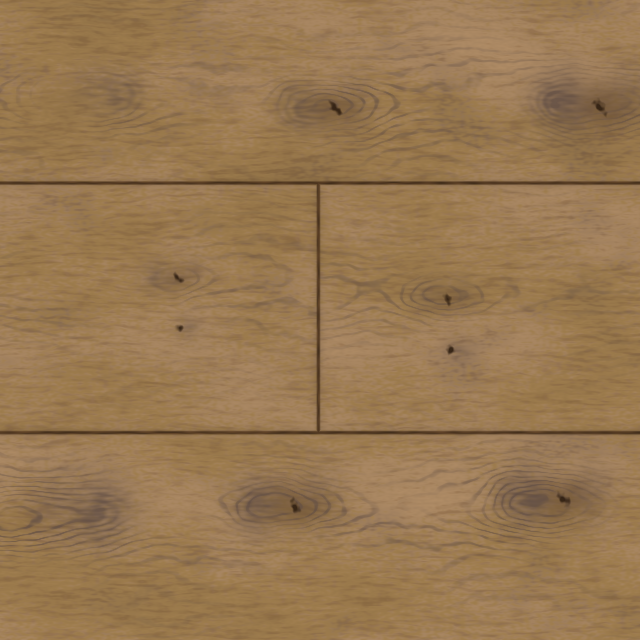
This texture is drawn by a Shadertoy shader. Its source:

```glsl
// Wide oak floor planks in staggered rows, with knots, arched grain and dark bevelled seams.
#define PLANK_HEIGHT 0.39
#define PLANK_LENGTH 2.0
#define FIRST_CORNER vec2(0.4975, 0.324)
#define SEAM_HALF_WIDTH 0.0024
#define KNOT_SPACING 0.42
#define RING_DENSITY 46.0
#define GOLDEN_OAK vec3(0.624, 0.492, 0.305)
#define PALE_OAK vec3(0.632, 0.504, 0.366)
#define BROWN_GRAIN vec3(0.475, 0.348, 0.222)
#define GREY_STAIN vec3(0.375, 0.302, 0.268)
#define KNOT_CORE vec3(0.190, 0.125, 0.070)
#define SEAM_COLOUR vec3(0.310, 0.210, 0.120)

vec2 hash2(vec2 p) {
    vec3 h = fract(vec3(p.xyx) * vec3(0.1031, 0.1030, 0.0973));
    h += dot(h, h.yzx + 33.33);
    return fract((h.xx + h.yz) * h.zy);
}

vec2 gradientAt(vec2 cell) {
    float angle = 6.28318 * hash2(cell).x;
    return vec2(cos(angle), sin(angle));
}

// Gradient noise, roughly -0.7 to 0.7.
float noise(vec2 p) {
    vec2 i = floor(p), f = p - i;
    vec2 u = f * f * f * (f * (f * 6.0 - 15.0) + 10.0);
    vec2 e = vec2(0.0, 1.0);
    float low = mix(dot(gradientAt(i), f), dot(gradientAt(i + e.yx), f - e.yx), u.x);
    float high = mix(dot(gradientAt(i + e.xy), f - e.xy), dot(gradientAt(i + 1.0), f - 1.0), u.x);
    return mix(low, high, u.y);
}

float fbm(vec2 p) {
    float sum = 0.0, amp = 0.6;
    for (int i = 0; i < 4; i++) {
        sum += amp * noise(p);
        p = p * 2.03 + 17.3;
        amp *= 0.55;
    }
    return sum;
}

float blob(vec2 d) { return exp(-dot(d, d)); }

void mainImage(out vec4 fragColor, in vec2 fragCoord) {
    vec2 uv = fragCoord / iResolution.y;
    float pixel = 1.0 / iResolution.y;

    // Plank layout: every other row is shifted by half a plank.
    float row = floor((uv.y - FIRST_CORNER.y) / PLANK_HEIGHT);
    float odd = mod(row, 2.0);
    float y = uv.y - FIRST_CORNER.y - row * PLANK_HEIGHT;
    float along = uv.x - FIRST_CORNER.x + 0.5 * odd * PLANK_LENGTH;
    float column = floor(along / PLANK_LENGTH);
    float x = along - column * PLANK_LENGTH;
    vec2 seed = hash2(vec2(column, row) + 41.0);
    vec2 p = vec2(uv.x, y);
    vec2 g = p + seed * 23.0;

    // Knots follow a heart line along each row.
    float heart = PLANK_HEIGHT * (0.5 - 0.2 * sin(1.6 * row - 0.4));
    float start = mod(0.28 + 0.24 * row, KNOT_SPACING) - KNOT_SPACING;
    float rough = noise(g * 130.0);
    vec2 wobble = vec2(noise(g * 17.0), noise(g * 19.0 + 5.0));
    float bump = 0.0, stain = 0.0, halo = 0.0, core = 0.0;
    for (int k = 0; k < 5; k++) {
        vec2 h = hash2(vec2(float(k), row) + 7.0);
        // Every third knot of an odd row is overgrown: stained, with no core.
        float closed = odd * (1.0 - step(0.5, mod(float(k) + 2.0, 3.0)));
        float size = mix(0.7, 1.05, h.x) * mix(0.55, 1.0, odd);
        vec2 centre = vec2(start + float(k) * KNOT_SPACING, heart + 0.04 * (h.y - 0.5));
        vec2 d = p - centre + 0.014 * size * wobble;
        vec2 side = d + size * vec2(mix(0.075, -0.13, closed), -0.005);
        bump += size * (blob(d / (size * vec2(0.11, 0.06))) + 0.4 * blob(side / 0.05));
        stain += size * blob(side / (size * vec2(0.048, 0.052)));
        stain += 0.4 * size * blob((d - size * vec2(0.05, 0.02)) / (size * vec2(0.04, 0.06)));
        halo += size * (1.0 - 0.8 * closed) * blob(d / (size * vec2(0.065, 0.042)));
        float crack = length(vec2(d.x + 0.5 * d.y, 0.7 * d.y)) / (0.004 + 0.005 * size);
        core += (1.0 - closed) * smoothstep(1.2, 0.1, crack + 0.8 * rough);
        // Small pin knots sit below the main knots of even rows.
        vec2 pin = d - vec2(0.06 * (h.x - 0.5), -0.08);
        core += (1.0 - odd) * smoothstep(1.1, 0.2, length(pin) / 0.007 + 0.6 * rough);
        stain += (1.0 - odd) * 0.4 * blob((pin - vec2(0.014, 0.0)) / 0.02);
    }

    // Growth rings: arches around the heart line, closing round the knots.
    float off = y - heart + 0.012 * noise(g * vec2(4.0, 2.0));
    float warp = 2.8 * noise(g * vec2(4.0, 8.0)) + 0.6 * noise(g * vec2(16.0, 30.0));
    warp += 0.2 * noise(g * vec2(50.0, 80.0));
    float rings = RING_DENSITY * sqrt(off * off + 0.0003) + warp - 5.5 * bump;
    float wave = 0.5 + 0.5 * sin(6.28318 * rings);
    float line = 0.75 * smoothstep(0.72, 1.0, wave) + 0.25 * wave * wave;
    float band = 0.22 + 0.65 * exp(-off * off / 0.005) + 0.25 * bump;
    float patchy = smoothstep(-0.3, 0.35, noise(g * vec2(4.0, 12.0) + 9.0));
    float broken = smoothstep(-0.8, 0.25, noise(g * vec2(50.0, 110.0)));
    line *= band * patchy * broken * mix(0.7, 1.0, odd);

    // Board colour, long fibres, short streaks and fine open pores.
    float mottle = fbm(g * vec2(2.6, 5.5) + 3.0);
    float fibre = fbm(vec2(g.x * 8.0, g.y * 100.0 + 0.8 * warp));
    float streak = noise(vec2(g.x * 34.0, g.y * 180.0 + warp));
    float pores = noise(vec2(g.x * 100.0, g.y * 225.0));
    vec3 colour = mix(GOLDEN_OAK, PALE_OAK, smoothstep(-0.22, 0.22, mottle + 0.5 * pores));
    float grain = 0.65 * fibre + 0.5 * streak + 0.4 * pores - 0.3 * mottle;
    colour = mix(colour, BROWN_GRAIN, 0.48 * smoothstep(-0.1, 0.55, grain));
    colour *= 1.0 + 0.04 * (seed.y - 0.5) + 0.13 * mottle + 0.05 * pores;

    // Greyish wear, ring lines and knots.
    float wear = smoothstep(0.08, 0.45, fbm(g * vec2(5.0, 8.0) + 31.0));
    colour = mix(colour, GREY_STAIN, 0.24 * wear * (0.7 + 1.3 * pores));
    colour = mix(colour, BROWN_GRAIN * 0.82, clamp(0.68 * halo, 0.0, 0.7));
    float cloud = 0.68 + 0.7 * mottle + 0.5 * streak + 0.15 * sin(6.28318 * rings);
    colour = mix(colour, GREY_STAIN, clamp(stain * cloud, 0.0, 0.8));
    colour = mix(colour, GREY_STAIN, 0.72 * clamp(line, 0.0, 1.0));
    colour = mix(colour, KNOT_CORE, clamp(core, 0.0, 0.92));

    // Seams with a worn, lighter bevel on each plank's upper edge.
    float edge = min(min(y, PLANK_HEIGHT - y), min(x, PLANK_LENGTH - x));
    float bevel = exp(-pow((PLANK_HEIGHT - y - 0.0065) / 0.0025, 2.0));
    colour = mix(colour, PALE_OAK * 1.05, 0.45 * bevel);
    colour *= 1.0 - 0.16 * exp(-edge / 0.005);
    float soft = max(0.0018, pixel);
    float seam = 1.0 - smoothstep(SEAM_HALF_WIDTH - soft, SEAM_HALF_WIDTH + soft, edge);
    colour = mix(colour, SEAM_COLOUR * (0.95 + 0.4 * noise(g * 40.0)), 0.92 * seam);

    fragColor = vec4(clamp(colour, 0.0, 1.0), 1.0);
}
```
